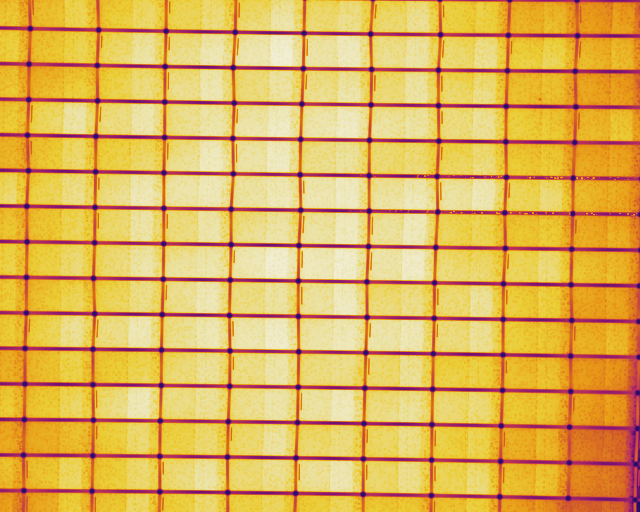
This pattern is drawn by a Shadertoy shader. Its source:

```glsl
// Thermal view of a panel wall: a slightly bowed grid of warm cells between cold joints.
// Every part adds to or cools one heat value, which a colour ramp turns into
// white, yellow, orange, crimson, purple and navy.

float hash(vec2 p) {
    p = fract(p * vec2(0.3183, 0.3679) + vec2(0.71, 0.113));
    p += dot(p, p.yx + 19.19);
    return fract((p.x + p.y) * p.x * 43.75);
}

// Heat ramp, one unit per colour stop
vec3 heatColor(float heat) {
    vec3 stops[8] = vec3[8](
        vec3(0.13, 0.06, 0.40), vec3(0.51, 0.08, 0.45),
        vec3(0.73, 0.20, 0.36), vec3(0.83, 0.37, 0.15),
        vec3(0.91, 0.60, 0.09), vec3(0.92, 0.80, 0.20),
        vec3(0.92, 0.88, 0.62), vec3(0.95, 0.94, 0.87));
    heat = clamp(heat, 0.0, 6.999);
    int i = int(heat);
    return mix(stops[i], stops[i + 1], fract(heat));
}

// Cellular speckle: soft dots of random strength, 0 to 1
float speckle(vec2 p) {
    vec2 cell = floor(p);
    float dots = 0.0;
    for (int j = -1; j <= 1; j++)
    for (int i = -1; i <= 1; i++) {
        vec2 c = cell + vec2(i, j);
        vec2 center = c + 0.2 + 0.6 * vec2(hash(c), hash(c + 41.3));
        float strength = hash(c + 17.7);
        float dist = length(p - center);
        dots = max(dots, strength * strength * (1.0 - smoothstep(0.25, 0.85, dist)));
    }
    return dots;
}

// 1 on a line's core, fading to 0 at its outer edge
float line(float dist, float core, float edge) {
    return 1.0 - smoothstep(core, edge, abs(dist));
}

void mainImage(out vec4 fragColor, in vec2 fragCoord) {
    // Height is one unit, y runs downward; s spans 0 to 1 both ways
    vec2 p = vec2(fragCoord.x, iResolution.y - fragCoord.y) / iResolution.y;
    vec2 s = vec2(fragCoord.x / iResolution.x, p.y);
    float pixel = 1.0 / iResolution.y;

    // Leaning columns and bowed rows
    vec2 pitch = vec2(0.1333, 0.0695);
    vec2 grid;
    grid.x = p.x - 0.052 + (p.y - 0.489) * (0.0125 + 0.008 * s.x);
    grid.y = p.y - 0.0546 - (0.0155 + 0.003 * p.y) * s.x
           - 0.013 * s.x * (1.0 - s.x) * (1.0 - 2.0 * p.y);
    grid /= pitch;

    // Small kinks in each column from row to row
    vec2 knot = vec2(round(grid.x), floor(grid.y));
    float kink = mix(hash(knot), hash(knot + vec2(0, 1)), fract(grid.y));
    grid.x += 0.03 * (kink - 0.5);

    vec2 id = floor(grid), f = fract(grid);
    vec2 d = abs(grid - round(grid)) * pitch;
    float rnd = hash(id + 5.3);

    // Broad warmth, cooling to the sides and the lower right corner
    vec2 q = s - vec2(0.45, 0.44);
    float heat = 6.05 - 7.2 * q.x * q.x - 2.3 * q.y * q.y;
    heat -= 0.6 * smoothstep(0.72, 1.0, s.x) * smoothstep(0.5, 1.0, s.y);
    heat -= 2.2 * smoothstep(0.975, 1.0, s.x) * smoothstep(0.55, 0.95, s.y);
    heat += 0.08 * (sin(p.x * 23.0 + 2.0 * sin(p.y * 17.0)) + sin(p.y * 31.0 + p.x * 9.0));

    // Alternate rows, cell differences and inner strips
    heat += mix(0.2, -0.14, mod(id.y, 2.0)) + 0.3 * (rnd - 0.5);
    float strip = smoothstep(0.5, 0.53, f.x) - smoothstep(0.82, 0.86, f.x);
    heat += (0.15 + 0.35 * rnd) * strip + 0.22 * (f.y - 0.5);
    float dashes = 0.5 + 0.5 * sin(f.y * 40.0 + rnd * 6.3);
    float seams = line(f.x - 0.5, 0.004, 0.016) + line(f.x - 0.64, 0.004, 0.016);
    heat -= 0.35 * seams * dashes;

    // Grain, denser along the right side of a cell
    float grain = speckle(p * 215.0);
    heat += 0.12 - grain * (0.45 + 0.5 * smoothstep(0.78, 0.95, f.x));

    // Cool halo beside the joints
    heat -= 0.7 * exp(-d.x / 0.006) + 0.6 * exp(-d.y / 0.005);

    // Short dark slivers to the right of some uprights
    float sliver = line((f.x - 0.05) * pitch.x, 0.0005, 0.0005 + pixel);
    sliver *= smoothstep(0.14, 0.18, f.y) * (1.0 - smoothstep(0.3, 0.35, f.y - 0.35 * rnd));
    heat = mix(heat, 2.6, 0.75 * sliver * step(0.5, rnd));

    // Upright joints, then the colder level joints
    float uprightHeat = 2.75 + 0.4 * sin(grid.y * 5.0 + knot.x * 2.0);
    heat = mix(heat, uprightHeat, line(d.x, 0.0009, 0.0048));
    float levelHeat = 1.35 + 0.35 * sin(grid.x * 6.283 + 1.2) + 0.25 * sin(p.x * 9.0 + round(grid.y));
    heat = mix(heat, levelHeat, line(d.y, 0.0014, 0.0056));

    // Warm flecks on two worn joints
    float worn = step(abs(round(grid.y) - 4.5), 0.6) * smoothstep(0.5, 0.7, s.x);
    heat += 2.6 * worn * smoothstep(0.45, 0.8, grain) * line(d.y, 0.001, 0.004);

    // Cold knots at the crossings
    heat = mix(heat, 0.05, line(length(d), 0.0025, 0.0082));

    // Lone hot spot scratch
    vec2 scratch = p - vec2(1.054, 0.194);
    heat -= 1.6 * exp(-dot(scratch, scratch) / 0.000008);

    fragColor = vec4(heatColor(heat), 1.0);
}
```
